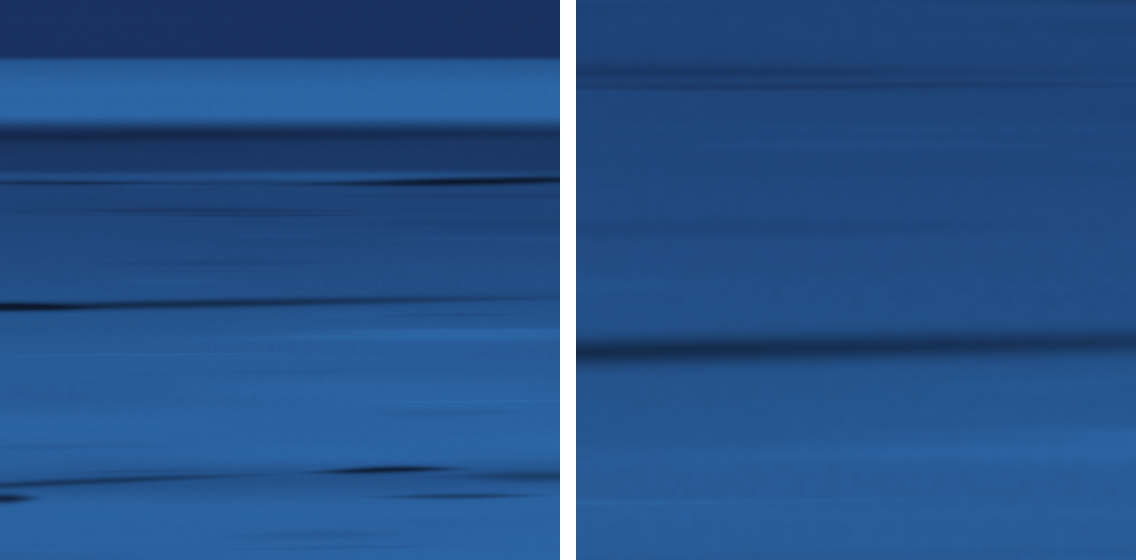
Left, the full canvas; right, a detail of the centre.
Reproduce this texture procedurally as a Shadertoy shader.

```glsl
#define NAVY vec3(0.100, 0.200, 0.370)
#define MID vec3(0.122, 0.270, 0.475)
#define BRIGHT vec3(0.175, 0.405, 0.655)
#define INK vec3(0.040, 0.085, 0.160)
#define SKY vec3(0.100, 0.192, 0.372)
#define SKY_EDGE 0.896
#define GLOW_EDGE 0.779
#define STREAK_COUNT 34
#define RIPPLE 0.30

float hash(vec2 p) {
    p = fract(p * vec2(0.1031, 0.1137));
    p += dot(p, p.yx + 33.33);
    return fract((p.x + p.y) * p.x * 17.0);
}

float noise(vec2 p) {
    vec2 i = floor(p), f = fract(p);
    f = f * f * (3.0 - 2.0 * f);
    return mix(mix(hash(i), hash(i + vec2(1, 0)), f.x),
               mix(hash(i + vec2(0, 1)), hash(i + vec2(1, 1)), f.x), f.y);
}

// Horizontally stretched fractal noise, centred on zero
float brushed(vec2 p) {
    float sum = 0.0, amp = 0.5;
    vec2 scale = vec2(1.3, 17.0);
    for (int i = 0; i < 4; i++) {
        sum += amp * (noise(p * scale + float(i) * 19.7) - 0.5);
        scale *= vec2(1.6, 2.0);
        amp *= 0.6;
    }
    return sum;
}

// Soft stroke with tapered ends; size = half length, half thickness
float stroke(vec2 p, vec2 centre, vec2 size, float slope) {
    vec2 d = p - centre;
    d.y -= d.x * slope + 0.003 * (noise(vec2(p.x * 7.0, centre.y * 90.0)) - 0.5);
    float taper = 1.0 - smoothstep(0.1, 1.0, abs(d.x) / size.x);
    float v = d.y / (size.y * (0.4 + 0.6 * taper));
    return taper * exp(-v * v);
}

// Brightness of the water below the glowing band
float seaTone(vec2 p) {
    float tone = mix(0.27, 0.90, smoothstep(0.68, 0.17, p.y));
    tone -= 0.20 * smoothstep(0.675, 0.705, p.y);
    tone += 0.22 * stroke(p, vec2(0.40, 0.686), vec2(1.2, 0.008), 0.0);
    tone -= 0.34 * stroke(p, vec2(0.55, 0.145), vec2(1.4, 0.030), 0.02);
    tone += 0.24 * stroke(p, vec2(0.85, 0.400), vec2(0.65, 0.011), 0.012);
    float roughness = mix(0.55, 1.0, smoothstep(0.6, 0.1, p.y));
    tone += RIPPLE * roughness * brushed(p);

    // Scattered faint streaks, dark and light
    for (int i = 0; i < STREAK_COUNT; i++) {
        float k = float(i) + 1.0;
        vec2 centre = vec2(hash(vec2(k, 3.1)), 0.70 * hash(vec2(k, 8.7)));
        vec2 size = vec2(mix(0.15, 0.50, hash(vec2(k, 14.3))),
                         mix(0.002, 0.007, hash(vec2(k, 21.9))));
        float strength = mix(-0.20, 0.15, hash(vec2(k, 31.7)));
        tone += strength * stroke(p, centre, size, 0.025 * (0.7 - centre.y));
    }
    return tone;
}

// Coverage of the near-black wave troughs
float troughs(vec2 p) {
    float ink = 0.92 * stroke(p, vec2(0.86, 0.676), vec2(0.42, 0.007), 0.018);
    ink += 0.45 * stroke(p, vec2(0.10, 0.674), vec2(0.25, 0.004), 0.0);
    ink += 0.62 * stroke(p, vec2(0.25, 0.456), vec2(0.95, 0.008), 0.014);
    ink += 0.60 * stroke(p, vec2(0.00, 0.450), vec2(0.22, 0.007), 0.010);
    ink += 0.85 * stroke(p, vec2(0.69, 0.160), vec2(0.18, 0.006), 0.022);
    ink += 0.45 * stroke(p, vec2(0.12, 0.138), vec2(0.48, 0.006), 0.040);
    ink += 0.80 * stroke(p, vec2(0.00, 0.109), vec2(0.09, 0.008), 0.020);
    ink += 0.42 * stroke(p, vec2(0.82, 0.114), vec2(0.20, 0.005), 0.015);
    ink += 0.36 * stroke(p, vec2(0.98, 0.150), vec2(0.25, 0.009), 0.010);
    ink += 0.40 * stroke(p, vec2(0.10, 0.757), vec2(1.6, 0.010), 0.004);
    return min(ink, 0.95);
}

vec3 toneColor(float tone) {
    vec3 low = mix(NAVY, MID, smoothstep(-0.05, 0.38, tone));
    return mix(low, BRIGHT, clamp((tone - 0.28) / 0.72, 0.0, 1.1));
}

void mainImage(out vec4 fragColor, in vec2 fragCoord) {
    vec2 p = fragCoord / iResolution.xy;

    // Water with dark troughs
    vec3 color = mix(toneColor(seaTone(p)), INK, troughs(p));

    // Glowing band, brightest slightly below its middle
    float glow = 0.98 - 0.30 * smoothstep(0.835, SKY_EDGE, p.y);
    glow += 0.10 * brushed(p + 5.0);
    float glowMask = smoothstep(GLOW_EDGE - 0.014, GLOW_EDGE + 0.018, p.y);
    color = mix(color, toneColor(glow), glowMask);

    // Flat dark sky
    vec3 sky = SKY * (1.0 + 0.07 * brushed(p * vec2(1.0, 0.6) + 9.0));
    color = mix(color, sky, smoothstep(SKY_EDGE - 0.009, SKY_EDGE + 0.006, p.y));

    // Fine grain
    color *= 1.0 + 0.025 * (noise(p * 190.0) - 0.5);
    fragColor = vec4(color, 1.0);
}
```
